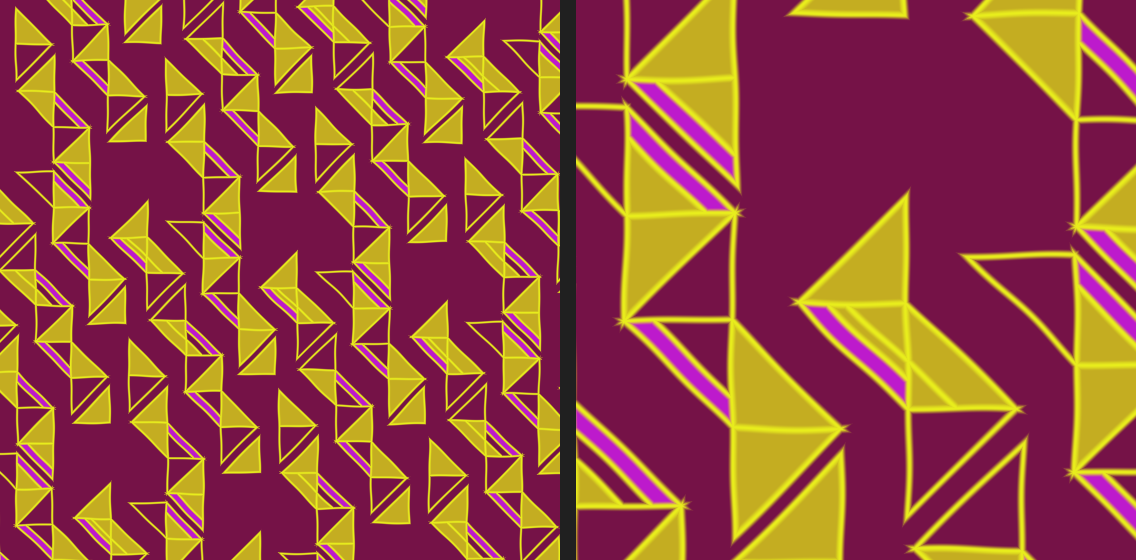
Left: the whole. Right: its middle third, enlarged.
Write a three.js fragment shader that draws this pattern.

```glsl
// Folded-ribbon chains of gold and plum triangles with violet bands, on a slanted lattice.
varying vec2 vUv;

const vec3 PLUM = vec3(0.46, 0.07, 0.28);
const vec3 GOLD = vec3(0.77, 0.68, 0.13);
const vec3 LEMON = vec3(0.91, 0.93, 0.11);
const vec3 VIOLET = vec3(0.74, 0.10, 0.80);

// Lengths are in triangle legs; y runs down.
const float LEGS_PER_CANVAS = 15.67;
const vec2 ORIGIN = vec2(0.45, 0.245);
const vec2 ACROSS = vec2(4.197, 1.401);
const vec2 DOWN = vec2(-1.024, 7.867);
const float LINE = 0.027;
const float SOFT = 0.025;
const float BAND = 0.19;
const float DIAG = 0.7071;
const float NONE = -1.0;

float mask(float d) {
  return 1.0 - smoothstep(-SOFT, SOFT, d);
}

float cross2(vec2 a, vec2 b) {
  return a.x * b.y - a.y * b.x;
}

// Layered sines for the unsteady hand.
vec2 wobble(vec2 p) {
  return 0.016 * sin(p.yx * vec2(1.9, 2.3) + 1.7 * sin(p * 0.8))
       + 0.007 * sin(p.yx * vec2(6.1, 5.3) + p * 2.1);
}

// Right triangle with its corner at zero; returns (line, fill, band) coverage.
vec3 facet(vec2 p, vec2 legs, float filled, float banded) {
  if (filled < 0.0) return vec3(0.0);
  vec2 q = p * legs;
  float slope = (q.x + q.y - 1.0) * DIAG;
  float body = max(slope, -min(q.x, q.y));
  float band = max(body, -slope - BAND);
  float line = max(mask(abs(body) - LINE), banded * mask(abs(band) - LINE));
  return vec3(line, filled * mask(body), banded * mask(band));
}

// One fold: four facets from top to bottom; the middle two may carry a band.
vec3 fold(vec2 p, vec4 filled, vec2 banded) {
  vec2 top = p - vec2(1.0, 0.0);
  vec2 low = p - vec2(1.0, 1.0);
  vec3 upper = max(facet(top, vec2(-1.0, -1.0), filled.x, 0.0),
                   facet(top, vec2(-1.0, 1.0), filled.y, banded.x));
  vec3 lower = max(facet(low, vec2(1.0, -1.0), filled.z, banded.y),
                   facet(low, vec2(1.0, 1.0), filled.w, 0.0));
  return max(upper, lower);
}

// Gold slanted sliver inside a fold.
vec3 crease(vec2 p, float amount) {
  float slant = (abs(p.x - p.y - 0.225) - 0.225) * DIAG;
  float d = max(slant, abs(p.y - 0.5) - 0.5);
  return amount * vec3(mask(abs(d) - LINE), mask(d), 0.0);
}

// All chains of one lattice cell; rank varies the creases between repeats.
vec3 motif(vec2 p, float rank) {
  vec2 next = vec2(1.0, 2.0);
  vec2 left = vec2(1.0, 0.0);
  vec2 right = vec2(0.0, 1.0);
  vec4 single = vec4(1.0, NONE, NONE, NONE);

  // Short chain with a loose flag above
  vec3 ink = fold(p + vec2(1.0, 0.0), vec4(NONE, NONE, 1.0, 0.0), vec2(0.0));
  vec2 a = p - vec2(0.06, 2.31);
  ink = max(ink, fold(a, vec4(1.0, 1.0, 0.0, 0.0), right));
  ink = max(ink, crease(a, step(2.5, rank)));
  ink = max(ink, fold(a - next, vec4(1.0, 1.0, NONE, NONE), left));

  // Long chain in two parts
  vec2 b = p - vec2(-1.53, 5.0);
  ink = max(ink, fold(b, vec4(1.0, 1.0, 1.0, 0.0), left));
  ink = max(ink, crease(b, 1.0));
  vec2 c = p - vec2(-0.45, 7.31);
  ink = max(ink, fold(c, vec4(0.0, 1.0, 0.0, 0.0), right));
  ink = max(ink, crease(c, step(0.5, abs(rank - 2.0))));
  ink = max(ink, fold(c - next, vec4(1.0, 0.0, 1.0, 0.0), left));
  ink = max(ink, fold(c - vec2(2.06, 4.27), single, vec2(0.0)));

  // Chain with an open head
  vec2 e = p - vec2(0.04, 4.57);
  ink = max(ink, fold(e, vec4(NONE, 0.0, 1.0, 1.0), right));
  ink = max(ink, fold(e - next, vec4(0.0, 0.0, 1.0, 1.0), left));
  return max(ink, fold(e - vec2(2.0, 4.24), single, vec2(0.0)));
}

void main() {
  vec2 p = vec2(vUv.x, 1.0 - vUv.y) * LEGS_PER_CANVAS - ORIGIN;
  p += wobble(p);

  // Lattice coordinates, shifted so each motif spans two cells each way
  vec2 lattice = vec2(cross2(p, DOWN), cross2(ACROSS, p)) / cross2(ACROSS, DOWN);
  vec2 base = floor(lattice + vec2(0.25, 0.05));
  vec3 ink = vec3(0.0);
  for (int j = 0; j < 2; j++) {
    for (int i = 0; i < 2; i++) {
      vec2 cell = base - vec2(float(i), float(j));
      ink = max(ink, motif(p - cell.x * ACROSS - cell.y * DOWN, cell.x + cell.y));
    }
  }

  vec3 color = mix(PLUM, GOLD, ink.y);
  color = mix(color, VIOLET, ink.z);
  color = mix(color, LEMON, ink.x);
  gl_FragColor = vec4(color, 1.0);
}
```
